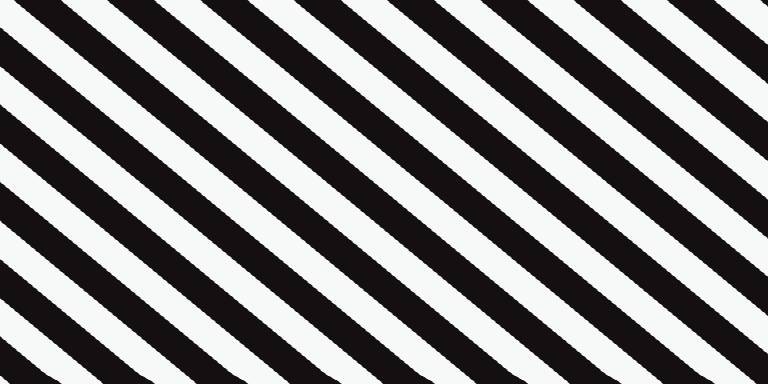
This pattern is drawn by a Shadertoy shader. Its source:

```glsl
const vec3 PAPER = vec3(0.970, 0.976, 0.973);
const vec3 INK = vec3(0.080, 0.062, 0.068);

const vec2 STRIPE_FREQUENCY = vec2(4.115, 4.967); // cycles per canvas height
const float STRIPE_OFFSET = -0.144;
const float INK_SHARE = 0.505;
const float TAU = 6.2831853;

// Stripe phase, measured from the top left corner
float stripePhase(vec2 p, vec2 frequency, float offset) {
    return dot(vec2(p.x, p.y - 1.0), frequency) + offset;
}

// Fine scalloping of the cut edges
float edgeRipple(float y, float teeth, float amplitude) {
    return amplitude * sin(TAU * teeth * y);
}

// Ink spreads slightly where stripes meet the lower border
float borderFlare(float y, float reach, float amount) {
    return amount * (1.0 - smoothstep(0.0, reach, y));
}

// Signed distance in cycles to a band covering [0, share]; negative inside
float bandDistance(float phase, float share) {
    float fromCentre = fract(phase - 0.5 * share + 0.5) - 0.5;
    return abs(fromCentre) - 0.5 * share;
}

float coverage(float signedDistance, float pixel) {
    return clamp(0.5 - signedDistance / pixel, 0.0, 1.0);
}

void mainImage(out vec4 fragColor, in vec2 fragCoord) {
    vec2 p = fragCoord / iResolution.y;
    float pixel = length(STRIPE_FREQUENCY) / iResolution.y;

    float phase = stripePhase(p, STRIPE_FREQUENCY, STRIPE_OFFSET);
    phase += edgeRipple(p.y, 96.0, 0.005);
    float share = INK_SHARE + borderFlare(p.y, 0.03, 0.05);

    float ink = coverage(bandDistance(phase, share), pixel);
    fragColor = vec4(mix(PAPER, INK, ink), 1.0);
}
```
